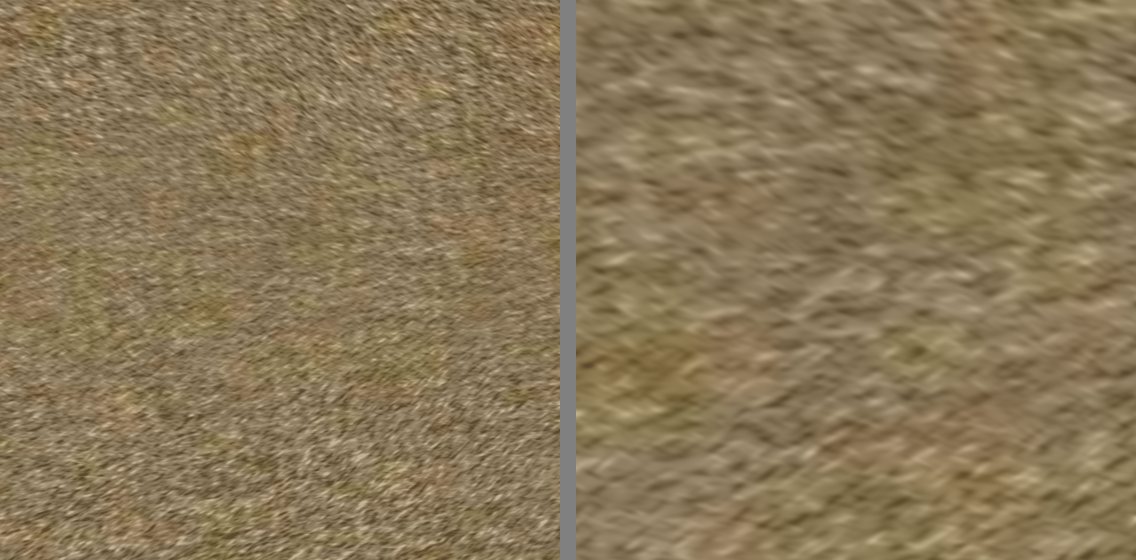
Left, the full canvas; right, a detail of the centre.
This texture is drawn by a WebGL 1 fragment shader. Its source:

```glsl
precision highp float;

// Woven tan fibre: thousands of short soft strokes that follow a slowly turning flow.
// Each jittered grid cell adds one light or dark stroke; broad noise then varies
// the contrast, the horizontal streaks and the tint.

uniform vec2 u_resolution;

const vec3 FIBRE_MEAN = vec3(0.538, 0.471, 0.358);
const vec3 FIBRE_DARK = vec3(0.36, 0.29, 0.19);
const vec3 FIBRE_LIGHT = vec3(0.76, 0.70, 0.59);
const vec3 WARM_TINT = vec3(0.035, -0.005, -0.025);
const vec3 OLIVE_TINT = vec3(0.0, 0.012, -0.045);

float hash(vec2 p, float seed) {
  return fract(sin(dot(p, vec2(127.1, 311.7)) + seed * 74.7) * 43758.5453);
}

float valueNoise(vec2 p, float seed) {
  vec2 cell = floor(p);
  vec2 f = fract(p);
  f = f * f * (3.0 - 2.0 * f);
  float low = mix(hash(cell, seed), hash(cell + vec2(1.0, 0.0), seed), f.x);
  float high = mix(hash(cell + vec2(0.0, 1.0), seed), hash(cell + vec2(1.0, 1.0), seed), f.x);
  return mix(low, high, f.y);
}

// Strokes rise to the right at the bottom and fall to the right at the top.
float flowAngle(vec2 p) {
  float turn = mix(0.50, -0.36, smoothstep(0.15, 0.95, p.y));
  float swirl = valueNoise(p * 5.0, 3.0) - 0.5;
  return turn * (0.7 + 0.5 * p.x) + swirl * 0.4;
}

// Soft elongated spot, size = half length and half width.
float stroke(vec2 offset, float angle, vec2 size) {
  float c = cos(angle);
  float s = sin(angle);
  vec2 q = vec2(c * offset.x + s * offset.y, c * offset.y - s * offset.x) / size;
  return exp(-dot(q, q));
}

// Sum of one signed stroke per cell, skewed towards few bright ones.
float strokeLayer(vec2 p, vec2 cellSize, vec2 size, float seed) {
  vec2 home = floor(p / cellSize);
  float flow = flowAngle(p);
  float sum = 0.0;
  for (int j = -2; j <= 2; j++) {
    for (int i = -2; i <= 2; i++) {
      vec2 cell = home + vec2(float(i), float(j));
      vec2 jitter = vec2(hash(cell, seed), hash(cell, seed + 1.0));
      vec2 offset = p - (cell + jitter) * cellSize;
      float angle = flow + (hash(cell, seed + 2.0) - 0.5) * 0.5;
      float pick = hash(cell, seed + 3.0);
      float weight = mix(-0.8, 1.2, pick * pick);
      float stretch = mix(0.75, 1.2, hash(cell, seed + 4.0));
      sum += weight * stroke(offset, angle, size * vec2(stretch, 1.0));
    }
  }
  return sum + 0.10;
}

void main() {
  vec2 p = gl_FragCoord.xy / u_resolution;

  // Coarse and fine fibres
  float coarse = strokeLayer(p, vec2(0.0120, 0.0060), vec2(0.0078, 0.0024), 1.0);
  float fine = strokeLayer(p + 0.37, vec2(0.0085, 0.0046), vec2(0.0058, 0.0018), 11.0);
  float fibres = coarse * 0.145 + fine * 0.085;

  // Calmer weave across the middle, stronger relief at bottom and top
  float calm = smoothstep(0.15, 0.5, p.y) * (1.0 - smoothstep(0.65, 0.95, p.y));
  float contrast = mix(1.12, 0.8, calm) * mix(0.85, 1.15, valueNoise(p * 7.0, 23.0));

  // Horizontal streaks and broad shading
  float streak = valueNoise(p * vec2(9.0, 65.0) + vec2(0.0, p.x * 3.0), 31.0) - 0.5;
  float patches = valueNoise(p * vec2(10.0, 18.0), 37.0) - 0.5;
  float edgeShade = smoothstep(0.75, 1.0, p.x) * smoothstep(0.3, 0.55, p.y);
  float tone = fibres * contrast + streak * 0.055 + patches * 0.03 - edgeShade * 0.015;

  // Tinted patches of warm and olive thread
  float warm = smoothstep(0.55, 0.95, valueNoise(p * vec2(14.0, 20.0), 43.0));
  float olive = smoothstep(0.5, 0.95, valueNoise(p * vec2(13.0, 24.0), 47.0));
  vec3 color = FIBRE_MEAN + tone;
  color += WARM_TINT * (warm * 0.6 + edgeShade * 0.3) + OLIVE_TINT * olive * 0.7;

  gl_FragColor = vec4(clamp(color, FIBRE_DARK, FIBRE_LIGHT), 1.0);
}
```
